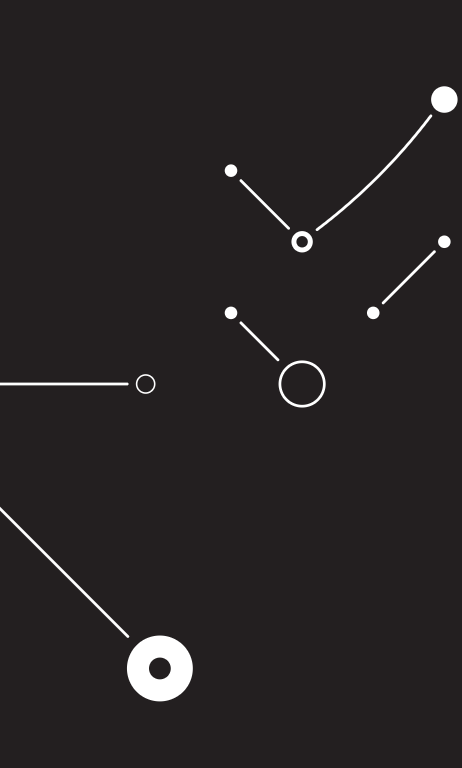
A Shadertoy shader for this background:

```glsl
// Draws white rings, dots and thin links on a square lattice over a charcoal field.

const vec3 CHARCOAL = vec3(0.137, 0.122, 0.125);
const vec3 WHITE = vec3(1.0);
const float CELL = 0.0926;         // lattice spacing, in canvas heights
const float LINE_HALF = 0.0195;    // half width of a link, in cells
const int CURVE_STEPS = 16;

// Curved link: start, control and end, in cells
const vec2 CURVE_A = vec2(0.21, 2.17);
const vec2 CURVE_B = vec2(1.12, 2.86);
const vec2 CURVE_C = vec2(1.81, 3.77);

// Nodes: centre, middle radius, half stroke (radius 0 makes a solid dot)
const int NODE_COUNT = 8;
const vec4 NODES[NODE_COUNT] = vec4[](
    vec4( 0.0,  0.0, 0.312, 0.019),
    vec4( 0.0,  2.0, 0.115, 0.035),
    vec4(-2.2,  0.0, 0.127, 0.011),
    vec4(-2.0, -4.0, 0.308, 0.155),
    vec4( 2.0,  4.0, 0.0,   0.186),
    vec4(-1.0,  3.0, 0.0,   0.088),
    vec4(-1.0,  1.0, 0.0,   0.088),
    vec4( 2.0,  2.0, 0.0,   0.088));
const vec4 LOWER_DOT = vec4(1.0, 1.0, 0.0, 0.088);

// Straight links: start and end
const int LINK_COUNT = 5;
const vec4 LINKS[LINK_COUNT] = vec4[](
    vec4(-0.86,  0.86, -0.34,  0.34),
    vec4(-0.86,  2.86, -0.19,  2.19),
    vec4( 1.86,  1.86,  1.14,  1.14),
    vec4(-9.0,   0.0,  -2.46,  0.0),
    vec4(-9.0,   3.0,  -2.45, -3.55));

float ringDistance(vec2 p, vec4 node) {
    return abs(length(p - node.xy) - node.z) - node.w;
}

float segmentDistance(vec2 p, vec2 a, vec2 b) {
    vec2 ab = b - a;
    float t = clamp(dot(p - a, ab) / dot(ab, ab), 0.0, 1.0);
    return length(p - a - ab * t) - LINE_HALF;
}

vec2 curvePoint(float t) {
    return mix(mix(CURVE_A, CURVE_B, t), mix(CURVE_B, CURVE_C, t), t);
}

float curveDistance(vec2 p) {
    float d = 1e5;
    vec2 previous = CURVE_A;
    for (int i = 1; i <= CURVE_STEPS; i++) {
        vec2 next = curvePoint(float(i) / float(CURVE_STEPS));
        d = min(d, segmentDistance(p, previous, next));
        previous = next;
    }
    return d;
}

void mainImage(out vec4 fragColor, in vec2 fragCoord) {
    // Lattice origin sits one cell right of the canvas centre
    float cellSize = CELL * iResolution.y;
    vec2 p = (fragCoord - 0.5 * iResolution.xy) / cellSize - vec2(1.0, 0.0);

    // Union of nodes, links and the curve
    float d = min(curveDistance(p), ringDistance(p, LOWER_DOT));
    for (int i = 0; i < NODE_COUNT; i++) {
        d = min(d, ringDistance(p, NODES[i]));
    }
    for (int i = 0; i < LINK_COUNT; i++) {
        d = min(d, segmentDistance(p, LINKS[i].xy, LINKS[i].zw));
    }

    // Antialias across one screen sample
    float coverage = clamp(0.5 - d * cellSize, 0.0, 1.0);
    fragColor = vec4(mix(CHARCOAL, WHITE, coverage), 1.0);
}
```
